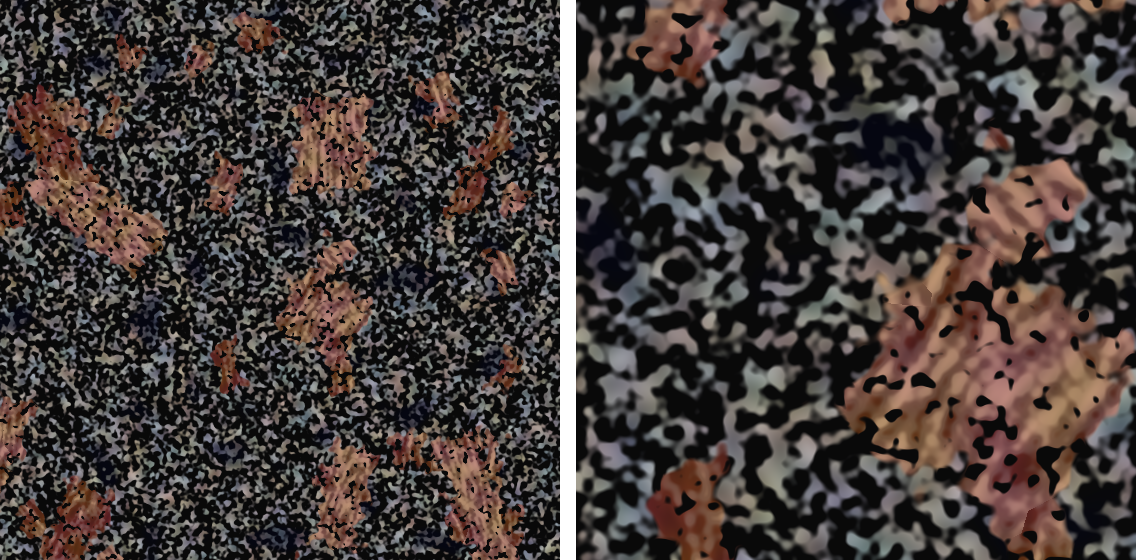
Left: the whole. Right: its middle third, enlarged.
Write a Shadertoy shader that draws this texture.

```glsl
#define GRAIN_SCALE 74.0
#define BLACK_POINT -0.50
#define WHITE_POINT 1.20
#define EDGE_ROUGHNESS 0.0065
#define EDGE_SOFTNESS 0.0035
#define LARGE_GRID 3.0
#define SMALL_GRID 7.0
#define LARGE_SHARE 0.68
#define SMALL_SHARE 0.52
#define TINT 0.045

const vec3 BLACK = vec3(0.035, 0.035, 0.037);
const vec3 GREY  = vec3(0.51, 0.50, 0.495);
const vec3 RUST  = vec3(0.37, 0.17, 0.11);
const vec3 ROSE  = vec3(0.45, 0.31, 0.26);
const vec3 TAN   = vec3(0.61, 0.47, 0.39);

vec3 hash3(vec2 cell) {
    vec3 p = fract(cell.xyx * vec3(0.1031, 0.1030, 0.0973));
    p += dot(p, p.yxz + 33.33);
    return fract((p.xxy + p.yzz) * p.zyx);
}

mat2 rotation(float a) {
    return mat2(cos(a), -sin(a), sin(a), cos(a));
}

float slope(vec2 cell, vec2 offset) {
    float a = 6.2832 * hash3(cell).x;
    return dot(vec2(cos(a), sin(a)), offset);
}

// Gradient noise scaled to a spread of about one
float noise(vec2 p) {
    vec2 i = floor(p), f = fract(p), e = vec2(1.0, 0.0);
    vec2 u = f * f * f * (f * (f * 6.0 - 15.0) + 10.0);
    float low  = mix(slope(i, f), slope(i + e.xy, f - e.xy), u.x);
    float high = mix(slope(i + e.yx, f - e.yx), slope(i + 1.0, f - 1.0), u.x);
    return 4.5 * mix(low, high, u.y);
}

// Nearest scattered crystal: distance, local position, random hue
vec4 crystals(vec2 p, float grid, float share, vec2 minHalf, vec2 maxHalf, float seed) {
    vec4 nearest = vec4(1.0, p, 0.5);
    vec2 home = floor(p * grid);
    for (int y = -1; y <= 1; y++)
    for (int x = -1; x <= 1; x++) {
        vec2 cell = home + vec2(x, y);
        vec3 place = hash3(cell + seed);
        vec3 shape = hash3(cell + seed + 57.0);
        if (place.z > share) continue;
        vec2 center = (cell + 0.1 + 0.8 * place.xy) / grid;
        vec2 q = rotation((shape.x - 0.45) * 1.7) * (p - center);
        vec2 halfSize = mix(minHalf, maxHalf, shape.yz);
        vec2 b = abs(q) - halfSize;
        float d = length(max(b, 0.0)) + min(max(b.x, b.y), 0.0);
        if (d < nearest.x) nearest = vec4(d, q, fract(place.z * 19.7));
    }
    return nearest;
}

void mainImage(out vec4 fragColor, in vec2 fragCoord) {
    vec2 p = fragCoord / iResolution.y;
    vec2 turned = rotation(0.6) * p;

    // Fine speckle with soft, slightly clustered grains
    float coarse = noise(turned * 19.0 + 40.0);
    float fine = noise(turned * GRAIN_SCALE * 1.7 + 9.0);
    float grain = 0.8 * noise(p * GRAIN_SCALE) + 0.6 * fine + 0.3 * coarse;
    float light = smoothstep(BLACK_POINT, WHITE_POINT, grain);
    float sheen = 1.0 + 0.13 * noise(turned * 48.0 + 70.0);
    vec3 color = mix(BLACK, GREY * sheen, light);

    // Faint warm, green and blue stains
    float warm = noise(p * 23.0 + 15.0);
    float green = noise(turned * 27.0 + 31.0);
    color += TINT * light * vec3(0.5 * warm, 0.4 * green, -0.6 * warm);
    float blue = smoothstep(1.0, 2.0, noise(p * 13.0 + 83.0));
    color = mix(color, color * 0.55 + vec3(0.0, 0.005, 0.045), blue);

    // Ragged blocks in two sizes
    vec4 large = crystals(p, LARGE_GRID, LARGE_SHARE, vec2(0.035, 0.06), vec2(0.075, 0.14), 11.0);
    vec4 small = crystals(p, SMALL_GRID, SMALL_SHARE, vec2(0.012, 0.02), vec2(0.028, 0.045), 123.0);
    vec4 block = small;
    if (large.x < small.x) block = large;
    float ragged = noise(p * 24.0 + 61.0) + 0.7 * noise(turned * 62.0 + 22.0);
    float d = block.x + EDGE_ROUGHNESS * ragged;
    float inside = smoothstep(EDGE_SOFTNESS, -EDGE_SOFTNESS, d);

    // Streaks along each block, pitted with black grains
    float streak = noise(block.yz * vec2(105.0, 34.0) + 50.0 * block.w);
    float tone = 0.55 * streak + 0.35 * fine + 0.3 * coarse + 1.6 * (block.w - 0.5);
    vec3 mineral = mix(RUST, ROSE, smoothstep(-1.1, 0.0, tone));
    mineral = mix(mineral, TAN, smoothstep(0.1, 1.3, tone));
    mineral *= 1.0 + 0.08 * streak;
    mineral += TINT * vec3(0.3, 0.35 * warm, -0.35 * warm);
    float pit = smoothstep(-0.8, -1.4, grain);
    mineral = mix(mineral, BLACK, pit);

    fragColor = vec4(clamp(mix(color, mineral, inside), 0.0, 1.0), 1.0);
}
```
